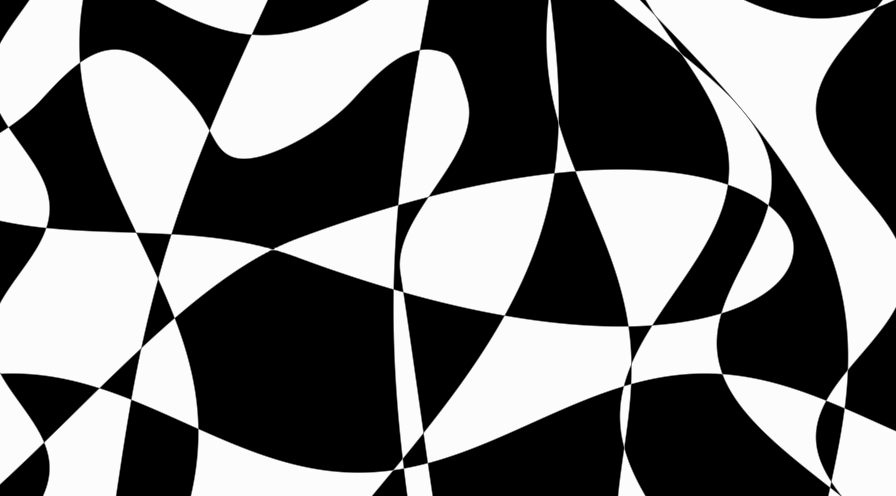
Reproduce this background procedurally as a Shadertoy shader.

```glsl
// Black and white checker of smooth wandering curves that swap the tone at every crossing.

// Wavy strands: (offset, amplitude, frequency, phase), with the lean listed apart.
const int UPRIGHT_COUNT = 10;
const vec4 UPRIGHT_WAVE[UPRIGHT_COUNT] = vec4[](
    vec4(0.04, 0.06, 12.0, -5.39),
    vec4(0.28, -0.12, 4.0, -2.08),
    vec4(0.387, -0.05, 3.14, 0.0),
    vec4(0.86, -0.065, 2.6, 0.5),
    vec4(0.93, 0.15, 3.14, 0.0),
    vec4(1.2, 0.045, 6.28, -0.56),
    vec4(1.36, 0.11, 6.28, -2.58),
    vec4(1.48, 0.19, 3.14, 0.0),
    vec4(1.49, 0.13, 6.9, -3.26),
    vec4(1.735, 0.09, 9.5, -2.7));
const float UPRIGHT_LEAN[UPRIGHT_COUNT] = float[](
    0.0, 0.0, 0.306, 0.015, 0.36, -0.14, 0.0, -0.38, -0.38, 0.0);

const int LEVEL_COUNT = 2;
const vec4 LEVEL_WAVE[LEVEL_COUNT] = vec4[](
    vec4(0.147, 0.1, 4.5, 1.46),
    vec4(1.05, -0.11, 5.6, -1.453));
const float LEVEL_LEAN[LEVEL_COUNT] = float[](0.0, 0.03);

const vec2 CENTRE = vec2(0.9, 0.5);
const vec4 HILL_WAVE = vec4(0.79, 0.11, 10.0, -0.75);
const vec2 HILL_DROP_SPAN = vec2(0.9, 1.2);
const float HILL_DROP = 1.2;
const float HILL_OVERHANG = 0.2;
const float RIBBON_PINCH = 0.55;    // where the two ribbon edges cross
const float RIBBON_END = 1.6;       // where the ribbon closes
const float RIBBON_FULLNESS = 0.146;
const float RIBBON_SAG = 0.25;
const float EDGE_HALF_WIDTH = 0.75; // in output samples
const vec3 DARK = vec3(0.0);
const vec3 LIGHT = vec3(0.99);

float wave(float t, vec4 w) {
    return w.x + w.y * sin(w.z * t + w.w);
}

// Sign of a field, blended evenly across its zero line.
float softSign(float field) {
    float slope = length(vec2(dFdx(field), dFdy(field)));
    return clamp(field / max(EDGE_HALF_WIDTH * slope, 1e-7), -1.0, 1.0);
}

// Rolling line that ends in an overhanging drop.
float hillField(vec2 p) {
    float x = p.x + HILL_OVERHANG * (1.0 - smoothstep(0.45, 0.8, p.y));
    float drop = HILL_DROP * smoothstep(HILL_DROP_SPAN.x, HILL_DROP_SPAN.y, x);
    return p.y - wave(x, HILL_WAVE) + drop;
}

// Twisted band, positive inside, with a pinch and a rounded end.
float ribbonField(vec2 p) {
    float middle = CENTRE.y - RIBBON_SAG * (1.0 - smoothstep(-0.2, 0.6, p.x));
    float fromPinch = p.x - RIBBON_PINCH;
    float halfWidthSquared = RIBBON_FULLNESS * fromPinch * fromPinch * (RIBBON_END - p.x);
    float offset = p.y - middle;
    return halfWidthSquared - offset * offset;
}

void mainImage(out vec4 fragColor, in vec2 fragCoord) {
    vec2 p = fragCoord / iResolution.y;

    // The product of signs flips the tone on each side of every curve.
    float parity = softSign(hillField(p)) * softSign(ribbonField(p));
    for (int i = 0; i < UPRIGHT_COUNT; i++) {
        float lean = UPRIGHT_LEAN[i] * (p.y - CENTRE.y);
        parity *= softSign(p.x - wave(p.y, UPRIGHT_WAVE[i]) - lean);
    }
    for (int i = 0; i < LEVEL_COUNT; i++) {
        float lean = LEVEL_LEAN[i] * (p.x - CENTRE.x);
        parity *= softSign(p.y - wave(p.x, LEVEL_WAVE[i]) - lean);
    }

    fragColor = vec4(mix(LIGHT, DARK, 0.5 + 0.5 * parity), 1.0);
}
```
